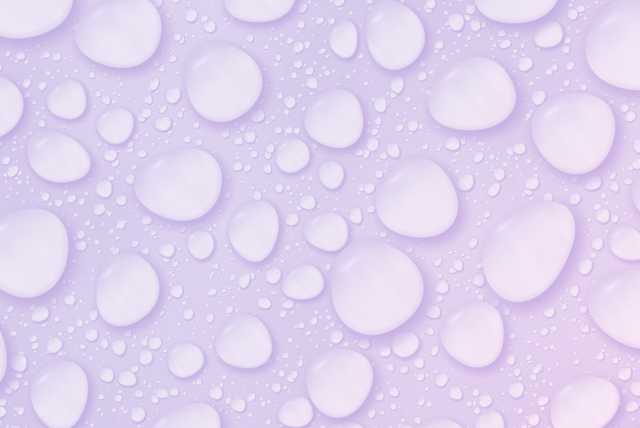
This texture is drawn by a Shadertoy shader. Its source:

```glsl
// Soft lavender surface covered with water drops of many sizes, blushing pink at the lower right.

// Layers of drops: cell size, smallest and largest radius (in cells), seed
const vec4 LARGE  = vec4(0.265, 0.24, 0.43, 3.0);
const vec4 MEDIUM = vec4(0.135, 0.22, 0.38, 57.0);
const vec4 SMALL  = vec4(0.064, 0.13, 0.32, 111.0);
const vec4 BEAD   = vec4(0.039, 0.11, 0.28, 173.0);
const vec4 TINY   = vec4(0.023, 0.10, 0.25, 239.0);

const vec3 SHADOW = vec3(0.745, 0.665, 0.880);
const vec3 GROUND_DARK = vec3(0.820, 0.768, 0.915);
const vec3 GROUND_LIGHT = vec3(0.880, 0.842, 0.942);
const vec3 FACE_DIM = vec3(0.868, 0.835, 0.938);
const vec3 FACE_BRIGHT = vec3(0.918, 0.893, 0.956);
const vec3 BLUSH = vec3(0.042, 0.004, 0.004);
const float TILT = 0.45;

float hash(vec2 p) { return fract(sin(dot(p, vec2(127.1, 311.7))) * 43758.5453); }

float noise(vec2 p) {
    vec2 i = floor(p), f = fract(p);
    f = f * f * (3.0 - 2.0 * f);
    return mix(mix(hash(i), hash(i + vec2(1, 0)), f.x),
               mix(hash(i + vec2(0, 1)), hash(i + vec2(1, 1)), f.x), f.y);
}

vec2 turn(vec2 p, float angle) {
    float c = cos(angle), s = sin(angle);
    return vec2(c * p.x - s * p.y, s * p.x + c * p.y);
}

// Centre and radius of the drop in a cell, jittered but kept inside it
vec3 placeDrop(vec2 cell, vec4 layer) {
    vec2 key = cell + layer.w;
    float radius = mix(layer.y, layer.z, hash(key));
    vec2 jitter = vec2(hash(key + 17.3), hash(key + 41.7)) * 2.0 - 1.0;
    return vec3(cell + 0.5 + jitter * max(0.54 - 1.15 * radius, 0.0), radius) * layer.x;
}

// One of the nine drops around a point
vec3 nearDrop(vec2 p, vec4 layer, int i) {
    return placeDrop(floor(p / layer.x) + vec2(i % 3 - 1, i / 3 - 1), layer);
}

// Whether a drop keeps off every large drop
bool clearOfLarge(vec3 drop) {
    float gap = 1.0;
    for (int i = 0; i < 9; i++) {
        vec3 other = nearDrop(drop.xy, LARGE, i);
        gap = min(gap, length(drop.xy - other.xy) - other.z);
    }
    return gap > 1.12 * drop.z;
}

// Whether a drop keeps off every medium drop that is present
bool clearOfMedium(vec3 drop) {
    for (int i = 0; i < 9; i++) {
        vec3 other = nearDrop(drop.xy, MEDIUM, i);
        bool touching = length(drop.xy - other.xy) < other.z + 1.15 * drop.z;
        if (touching && clearOfLarge(other)) return false;
    }
    return true;
}

// Signed distance to a stretched, slightly wobbly circle
float outline(vec2 p, float radius, float seed) {
    float stretch = mix(0.86, 1.0, fract(seed * 7.0));
    p = turn(p, seed * 6.283) * vec2(stretch, 1.0 / stretch);
    float a = atan(p.y, p.x);
    float wobble = 0.045 * sin(3.0 * a + seed * 40.0) + 0.025 * sin(2.0 * a + seed * 90.0);
    return length(p) - radius * (1.0 + wobble);
}

// Soft shadow, then the translucent face with its rims and glint
vec3 paintDrop(vec3 col, vec2 p, vec3 drop, vec2 light, float blur) {
    vec2 q = p - drop.xy;
    float r = drop.z;
    if (length(q) > 1.9 * r) return col;
    float seed = hash(floor(drop.xy * 512.0));
    float d = outline(q, r, seed), depth = -d / r;
    float shade = outline(q + light * 0.17 * r, r, seed);
    col = mix(col, SHADOW, 0.8 * (1.0 - smoothstep(-0.2 * r, 0.32 * r, shade)));

    float lit = dot(q, light) / r, side = dot(q, vec2(-light.y, light.x)) / r;
    vec3 face = mix(FACE_BRIGHT, FACE_DIM, smoothstep(-0.1, 1.0, lit));
    face += 0.018 * (noise(vec2(side * 5.0, lit * 1.6) + seed * 50.0) - 0.5);
    float farRim = (1.0 - smoothstep(0.0, 0.38, depth)) * smoothstep(-0.1, 0.9, lit);
    float nearRim = (1.0 - smoothstep(0.02, 0.16, depth)) * (1.0 - smoothstep(-0.5, 0.3, lit));
    face = mix(face, GROUND_DARK, 0.45 * farRim + 0.35 * nearRim);
    vec2 spot = vec2((lit - 0.74) * 14.0, (side - 0.1) * 4.0);
    face += 0.05 * exp(-dot(spot, spot));
    return mix(col, face, 1.0 - smoothstep(-blur, blur, d));
}

// Fine drops stay within their cell and only fill free ground
vec3 paintFine(vec3 col, vec2 p, vec4 layer, float share, vec2 light, float blur) {
    vec2 cell = floor(p / layer.x);
    vec3 drop = placeDrop(cell, layer);
    bool present = hash(cell + layer.w + 73.1) < share && clearOfLarge(drop);
    return present && clearOfMedium(drop) ? paintDrop(col, p, drop, light, blur) : col;
}

void mainImage(out vec4 fragColor, in vec2 fragCoord) {
    vec2 uv = fragCoord / iResolution.y;
    vec2 p = turn(uv, TILT), light = turn(vec2(-0.64, 0.77), TILT);
    float blur = 0.8 / iResolution.y + 0.0006;
    vec3 col = mix(GROUND_DARK, GROUND_LIGHT, 0.2 + 0.7 * noise(uv * 4.0));
    col = paintFine(col, p, TINY, 0.55, light, blur);
    col = paintFine(col, p, BEAD, 0.6, light, blur);
    col = paintFine(col, p, SMALL, 0.75, light, blur);
    for (int i = 0; i < 9; i++) {
        vec3 drop = nearDrop(p, MEDIUM, i);
        if (clearOfLarge(drop)) col = paintDrop(col, p, drop, light, blur);
    }
    for (int i = 0; i < 9; i++) col = paintDrop(col, p, nearDrop(p, LARGE, i), light, blur);
    col += BLUSH * smoothstep(0.1, 1.4, uv.x - 0.7 * uv.y);
    fragColor = vec4(col, 1.0);
}
```
